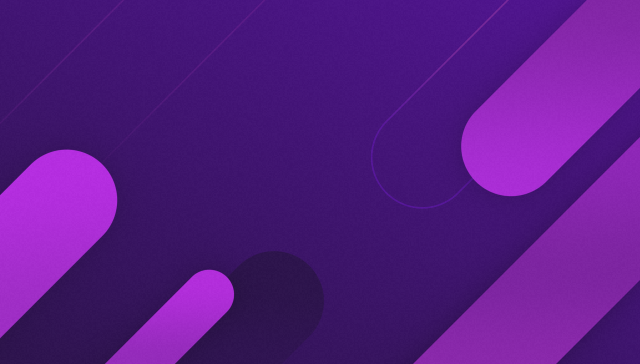
Give the GLSL for this background, as a Shadertoy shader.

```glsl
// Diagonal magenta capsules and thin outlines over a deep violet gradient

const vec2 UP_RIGHT = vec2(0.70711);

// Distance to a rounded bar that starts at a point and runs on endlessly
float barDistance(vec2 p, vec2 start, vec2 dir, float radius) {
    vec2 q = p - start;
    return length(q - dir * max(dot(q, dir), 0.0)) - radius;
}

// Distance to a diagonal line, given its x - y offset
float diagonalDistance(vec2 p, float offset) {
    return abs(p.x - p.y - offset) * 0.70711;
}

float fill(float d, float pixel) {
    return 1.0 - smoothstep(-0.7 * pixel, 0.7 * pixel, d);
}

float stroke(float d, float pixel) {
    return 1.0 - smoothstep(0.0006, 0.0006 + 1.2 * pixel, abs(d));
}

// Lays a coloured bar with a soft shadow over the colour below
vec3 layBar(vec3 below, vec3 color, float d, float shade, float pixel) {
    below *= 1.0 - shade * exp(-max(d, 0.0) * 28.0);
    return mix(below, color, fill(d, pixel));
}

float hash(vec2 p) {
    vec3 q = fract(vec3(p.xyx) * 0.1031);
    q += dot(q, q.yzx + 33.33);
    return fract((q.x + q.y) * q.z);
}

void mainImage(out vec4 fragColor, in vec2 fragCoord) {
    float pixel = 1.0 / iResolution.y;
    vec2 p = fragCoord * pixel;

    // Background, brightest at the upper right
    float glow = clamp(p.x * 0.257 + p.y * 0.55, 0.0, 1.0);
    vec3 color = mix(vec3(0.18, 0.08, 0.305), vec3(0.325, 0.083, 0.58), glow);

    // Long hairlines at the upper left
    float lines = stroke(diagonalDistance(p, -0.661), pixel)
                + stroke(diagonalDistance(p, -0.273), pixel);
    color = mix(color, vec3(0.50, 0.16, 0.60), lines * 0.32 * smoothstep(0.4, 0.9, p.y));

    // Outlined capsule, pinker toward the top
    float outline = barDistance(p, vec2(1.160, 0.568), UP_RIGHT, 0.139);
    vec3 outlineColor = mix(vec3(0.40, 0.10, 0.72), vec3(0.60, 0.22, 0.65), smoothstep(0.6, 0.9, p.y));
    color = mix(color, outlineColor, stroke(outline, pixel) * 0.55);

    // Dark capsule, sinking into the background below
    float dark = barDistance(p, vec2(0.753, 0.173), -UP_RIGHT, 0.137);
    color = mix(color, vec3(0.175, 0.08, 0.295),
                fill(dark, pixel) * mix(0.6, 0.95, smoothstep(0.0, 0.2, p.y)));

    // Upper right capsule
    float upper = barDistance(p, vec2(1.404, 0.598), UP_RIGHT, 0.137);
    vec3 upperColor = mix(vec3(0.67, 0.18, 0.84), vec3(0.51, 0.15, 0.65), smoothstep(0.45, 1.02, p.y));
    color = layBar(color, upperColor, upper, 0.10, pixel);

    // Wide band at the lower right
    float band = barDistance(p, vec2(0.913, -0.418), UP_RIGHT, 0.139);
    vec3 bandColor = mix(vec3(0.54, 0.16, 0.67), vec3(0.49, 0.145, 0.63), smoothstep(0.0, 0.25, p.y));
    bandColor = mix(bandColor, vec3(0.56, 0.155, 0.72), smoothstep(0.25, 0.6, p.y));
    color = layBar(color, bandColor, band, 0.14, pixel);

    // Left capsule
    float left = barDistance(p, vec2(0.183, 0.450), -UP_RIGHT, 0.139);
    vec3 leftColor = mix(vec3(0.62, 0.18, 0.77), vec3(0.71, 0.18, 0.88), smoothstep(0.1, 0.55, p.y));
    color = layBar(color, leftColor, left, 0.08, pixel);

    // Small capsule
    float small = barDistance(p, vec2(0.575, 0.191), -UP_RIGHT, 0.068);
    vec3 smallColor = mix(vec3(0.58, 0.17, 0.73), vec3(0.70, 0.18, 0.86), smoothstep(0.0, 0.23, p.y));
    color = layBar(color, smallColor, small, 0.10, pixel);

    // Fine grain
    color += (hash(floor(p * 292.0)) - 0.5) * 0.016;
    fragColor = vec4(color, 1.0);
}
```
